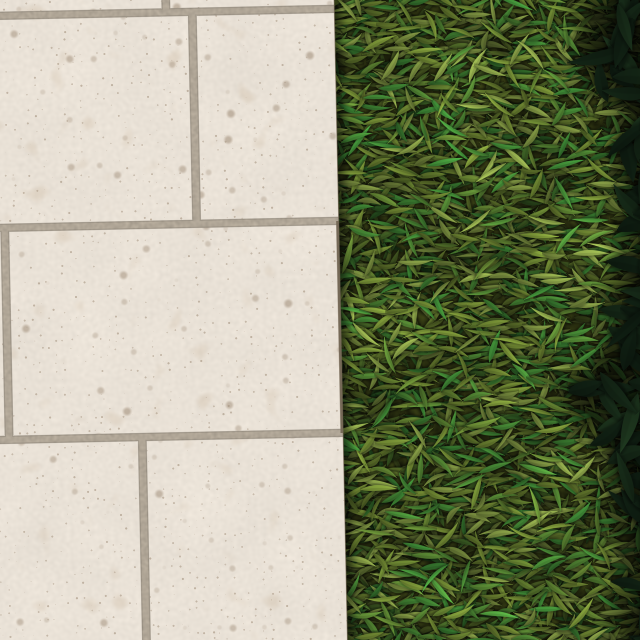
This texture is drawn by a WebGL 1 fragment shader. Its source:

```glsl
precision highp float;

// Pale stone paving beside a lawn, with a dark hedge on the far right.
// Slabs are joint distances in a slightly turned frame; grass and leaves
// are stacked layers of curved blades scattered on jittered grids.

uniform vec2 u_resolution;

vec2 hash2(vec2 p) {
  vec3 h = fract(p.xyx * vec3(0.1031, 0.1030, 0.0973));
  h += dot(h, h.yzx + 33.33);
  return fract((h.xx + h.yz) * h.zy);
}

float corner(vec2 cell, vec2 offset) {
  return dot(hash2(cell) * 2.0 - 1.0, offset);
}

float gradientNoise(vec2 p) {
  vec2 i = floor(p), f = fract(p);
  vec2 w = f * f * f * (f * (f * 6.0 - 15.0) + 10.0);
  vec2 e = vec2(1.0, 0.0);
  return mix(mix(corner(i, f), corner(i + e, f - e), w.x),
             mix(corner(i + e.yx, f - e.yx), corner(i + 1.0, f - 1.0), w.x), w.y);
}

// Signed depth into the hedge, positive inside
float hedgeDepth(vec2 p) {
  float top = (p.y - 0.95) / 0.1, middle = (p.y - 0.37) / 0.1;
  return p.x - 0.985 + 0.065 * exp(-top * top) + 0.07 * exp(-middle * middle)
       + 0.008 * sin(p.y * 37.0);
}

// Lays one scattered layer of blades over a colour
vec3 addBlades(vec3 col, vec2 p, float size, float width, float level, bool leafy) {
  vec2 shift = hash2(vec2(level * 7.3 + 2.0, 5.1)) * 9.0;
  vec2 g = p / size + shift;
  float aa = 0.7 / (u_resolution.y * size);
  for (int k = 0; k < 9; k++) {
    float n = float(k);
    vec2 id = floor(g) + vec2(mod(n, 3.0), floor(n / 3.0)) - 1.0;
    vec2 r = hash2(id + level * 19.7 + 50.0);
    vec2 s = hash2(id + level * 31.3 + 140.0);
    vec2 centre = id + 0.5 + (r - 0.5) * 0.9;
    if (leafy && hedgeDepth((centre - shift) * size) < 0.0) continue;

    // Mostly low, sideways blades with a few upright ones
    float lean = s.x * 2.0 - 1.0;
    float angle = leafy ? s.x * 6.28 : 0.1 + lean * (0.45 + 0.95 * lean * lean);
    if (!leafy && r.y < 0.35) angle = 3.14 - angle;
    vec2 axis = vec2(cos(angle), sin(angle));
    vec2 d = g - centre;
    float t = dot(d, axis) / mix(0.45, 0.86, s.y);
    float across = dot(d, vec2(-axis.y, axis.x)) - (r.x - 0.5) * 0.28 * (1.0 - t * t);
    float taper = (1.0 - t * t) * (1.0 - 0.3 * t);
    float depth = width * mix(0.7, 1.2, r.y) * taper - abs(across);
    float inside = step(abs(t), 1.0);
    col *= 1.0 - 0.25 * inside * smoothstep(-0.14, 0.0, depth);

    // Yellow-green to cool green, lighter at the tip and on one side of the fold
    float tint = fract(r.x * 7.0 + s.y * 5.0);
    vec3 hue = mix(vec3(0.42, 0.51, 0.19), vec3(0.23, 0.51, 0.20),
                   smoothstep(0.45, 1.0, tint));
    hue = mix(hue, vec3(0.54, 0.62, 0.30), 0.6 * step(tint, 0.22));
    hue *= mix(0.42, 1.0, level / 9.0) * mix(0.7, 1.15, s.y);
    if (leafy) hue = mix(vec3(0.05, 0.10, 0.06), vec3(0.11, 0.20, 0.11), tint * s.y);
    hue *= 0.96 + 0.14 * t + 0.12 * smoothstep(-0.03, 0.03, across);
    col = mix(col, hue, inside * smoothstep(-aa, aa, depth));
  }
  return col;
}

vec3 lawn(vec2 p, float fromEdge) {
  vec3 col = vec3(0.16, 0.18, 0.06) * (1.0 + 0.7 * gradientNoise(p * 90.0));
  for (int i = 0; i < 10; i++)
    col = addBlades(col, p, 0.037, 0.105, float(i), false);
  col *= 1.0 + 0.3 * gradientNoise(p * 9.0);
  col *= mix(0.5, 1.0, smoothstep(-0.002, 0.022, fromEdge));

  // Hedge shadow and its leaves
  float depth = hedgeDepth(p);
  col *= mix(1.0, 0.28, smoothstep(-0.06, 0.035, depth));
  if (depth > -0.08)
    for (int i = 0; i < 4; i++)
      col = addBlades(col, p, 0.058, 0.19, float(i) + 20.0, true);
  return col;
}

vec3 stone(vec2 q) {
  vec3 col = vec3(0.915, 0.885, 0.842);
  col *= 1.0 + 0.025 * gradientNoise(q * 12.0) + 0.035 * gradientNoise(q * 130.0);
  float stain = smoothstep(0.2, 0.6, gradientNoise(q * 28.0 + 4.0));
  col = mix(col, vec3(0.80, 0.73, 0.64), 0.35 * stain);
  // Pits of two sizes
  for (int i = 0; i < 2; i++) {
    vec2 g = q * (i == 0 ? 85.0 : 24.0) + 30.0;
    vec2 r = hash2(floor(g)), s = hash2(floor(g) + 71.0);
    float radius = mix(0.08, 0.22, s.x);
    float pit = 1.0 - smoothstep(radius * 0.3, radius, length(fract(g) - 0.25 - 0.5 * r));
    col = mix(col, vec3(0.64, 0.57, 0.49), pit * step(0.62, s.y) * s.x * 0.6);
  }
  return col;
}

void main() {
  vec2 p = gl_FragCoord.xy / u_resolution;
  float aa = 0.8 / u_resolution.y;
  // Turned paving frame, measured downward from the top
  vec2 q = vec2(p.x - 0.0208 * (1.0 - p.y), 1.0 - p.y + 0.0208 * p.x);
  float course = (q.y - 0.0247) / 0.3314;
  float row = floor(course);
  float jointX = row < 0.0 ? 0.259 : row < 1.0 ? 0.300 : row < 2.0 ? 0.0 : 0.208;
  float slabEnd = row == 1.0 ? 0.518 : 0.5215;

  // Slabs, recessed joints and the shaded outer side
  float level = (fract(course + 0.5) - 0.5) * 0.3314;
  float gap = min(abs(level) - 0.0064, abs(q.x - jointX) - 0.0068);
  vec3 mortar = vec3(0.69, 0.65, 0.59) * (1.0 + 0.1 * gradientNoise(q * 160.0));
  mortar *= 1.0 - 0.15 * smoothstep(-0.003, 0.0, gap);
  vec3 col = mix(mortar, stone(q), smoothstep(-aa, aa, gap));
  col = mix(col, vec3(0.46, 0.41, 0.34), smoothstep(-aa, aa, q.x - slabEnd));

  float fromEdge = q.x - 0.5225;
  if (fromEdge > -0.01)
    col = mix(col, lawn(p, fromEdge), smoothstep(-aa, aa, fromEdge));
  gl_FragColor = vec4(col, 1.0);
}
```
